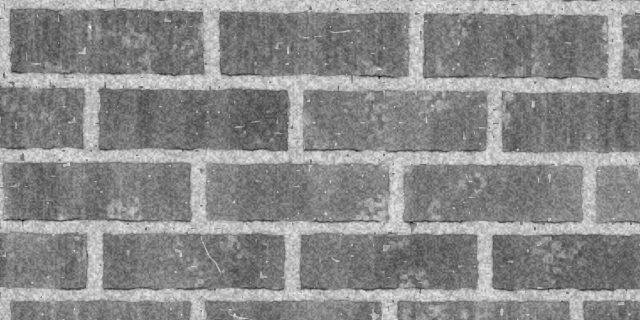
This texture is drawn by a WebGL 1 fragment shader. Its source:

```glsl
precision highp float;
// Weathered grey brick wall in running bond, with pale gritty mortar.
uniform vec2 u_resolution;

#define BRICK_LENGTH 0.611
#define LENGTH_GROWTH 0.0105
#define BASE_JOINT_Y 0.078
#define TILT 0.012
#define HEAD_JOINT 0.025
#define BED_JOINT 0.0195
#define CORNER 0.007
#define BRICK_TONE 0.452
#define MORTAR_TONE 0.765
#define GRAIN 0.17
#define WEAR 0.17

float hash(vec2 p) {
  return fract(sin(dot(p, vec2(12.9898, 78.233))) * 43758.5);
}

float noise(vec2 p) {
  vec2 i = floor(p), f = fract(p);
  f = f * f * (3.0 - 2.0 * f);
  return mix(mix(hash(i), hash(i + vec2(1, 0)), f.x),
             mix(hash(i + vec2(0, 1)), hash(i + vec2(1, 1)), f.x), f.y);
}

float fbm(vec2 p) {
  float sum = 0.0, amp = 0.533;
  for (int i = 0; i < 4; i++) {
    sum += amp * noise(p);
    p = p * 2.03 + 17.3;
    amp *= 0.5;
  }
  return sum;
}

// One broken, wavering scratch across a brick; local is centred on it.
float scratch(vec2 local, vec2 id) {
  float angle = -0.4 + 1.6 * (hash(id + 3.1) - 0.5);
  vec2 dir = vec2(cos(angle), sin(angle));
  vec2 q = local - (vec2(hash(id + 5.7), hash(id + 8.3)) - 0.5) * vec2(0.35, 0.1);
  float along = dot(q, dir);
  float across = dot(q, vec2(-dir.y, dir.x)) + 0.012 * (noise(vec2(along * 30.0, id.x)) - 0.5);
  float reach = mix(0.03, 0.14, hash(id + 9.9));
  float broken = smoothstep(0.3, 0.6, noise(q * 65.0 + id));
  return step(0.45, hash(id + 1.7)) * broken
       * smoothstep(0.004, 0.001, abs(across)) * smoothstep(reach, reach * 0.8, abs(along));
}

float brickTone(vec2 p, vec2 local, vec2 id, float depth) {
  float tone = BRICK_TONE + 0.09 * (hash(id + 2.3) - 0.5);
  tone += 0.10 * (fbm(p * 7.0 + id * 5.0) - 0.5);
  // broad upright bands and fine combed striations
  float band = noise(vec2(local.x * 13.0 + id.x * 7.0, id.y * 5.0 + local.y));
  tone += 0.055 * (smoothstep(0.4, 0.6, band) - 0.5);
  float combed = smoothstep(0.3, 0.7, hash(id + 6.1));
  tone += 0.09 * combed * (noise(vec2(p.x * 125.0, p.y * 12.0)) - 0.5);
  // pitted grain
  tone += GRAIN * (noise(p * 190.0) - 0.5) + 0.09 * (noise(p * 85.0) - 0.5);
  // dusty rim, mortar smears and chalky flecks
  tone += 0.05 * exp(-depth * 45.0);
  float smear = smoothstep(0.59, 0.74, fbm(p * vec2(11.0, 9.0) + 41.0));
  tone += WEAR * smear * smoothstep(0.3, 0.65, noise(p * 75.0 + 9.0));
  tone += 0.25 * smoothstep(0.91, 0.97, noise(p * 60.0 + 23.0));
  return tone + 0.24 * scratch(local, id);
}

float mortarTone(vec2 p, float depth) {
  float tone = MORTAR_TONE + 0.10 * (fbm(p * 15.0) - 0.5);
  tone += GRAIN * 1.2 * (noise(p * 180.0 + 7.0) - 0.5) + 0.12 * (noise(p * 95.0) - 0.5);
  tone -= 0.10 * exp(-depth * 220.0);
  return tone - 0.28 * smoothstep(0.88, 0.97, noise(p * 70.0 + 3.0));
}

void main() {
  vec2 p = gl_FragCoord.xy / u_resolution.y;

  // Courses: slightly taller and more tilted toward the top
  float rise = p.y - BASE_JOINT_Y + TILT * p.y * (p.x - 1.0);
  float course = 4.86 * rise - 0.5 * rise * rise;
  float row = floor(course);
  float v = course - row;
  float rowHeight = 1.0 / (4.86 - rise);

  // Alternate courses shift by half a brick; perspective narrows the right
  float brickLength = BRICK_LENGTH + LENGTH_GROWTH * row;
  float shift = 0.48 * mod(row + 1.0, 2.0) + 0.065 * step(2.5, row);
  float column = (p.x - 0.62) * (0.98 + 0.02 * p.x) / brickLength - shift;
  vec2 id = vec2(floor(column), row);
  vec2 uv = vec2(fract(column), v);
  vec2 size = vec2(brickLength, rowHeight);

  // Signed depth into the brick, with rounded corners and a ragged edge
  vec2 inset = min(uv, 1.0 - uv) * size;
  inset -= vec2(HEAD_JOINT, 0.5 * rowHeight * 0.0 + BED_JOINT + 0.0015 * floor(course + 0.5));
  vec2 q = CORNER - inset;
  float depth = CORNER - length(max(q, 0.0)) - min(max(q.x, q.y), 0.0);
  depth += 0.010 * (fbm(p * 22.0) - 0.5) + 0.004 * (noise(p * 85.0) - 0.5);

  float soft = max(0.0022, 0.8 / u_resolution.y);
  float inBrick = smoothstep(-soft, soft, depth);
  float tone = mix(mortarTone(p, max(-depth, 0.0)),
                   brickTone(p, (uv - 0.5) * size, id, max(depth, 0.0)), inBrick);

  // Broken dark crevice, strongest beneath each brick
  float underside = step(uv.y, 0.5) * step(inset.y, inset.x);
  float gap = exp(-pow((depth + 0.001) / 0.0035, 2.0));
  tone -= gap * mix(0.12, 0.30, underside) * smoothstep(0.25, 0.65, noise(p * 19.0 + 5.0));

  gl_FragColor = vec4(vec3(clamp(tone, 0.0, 1.0)), 1.0);
}
```
